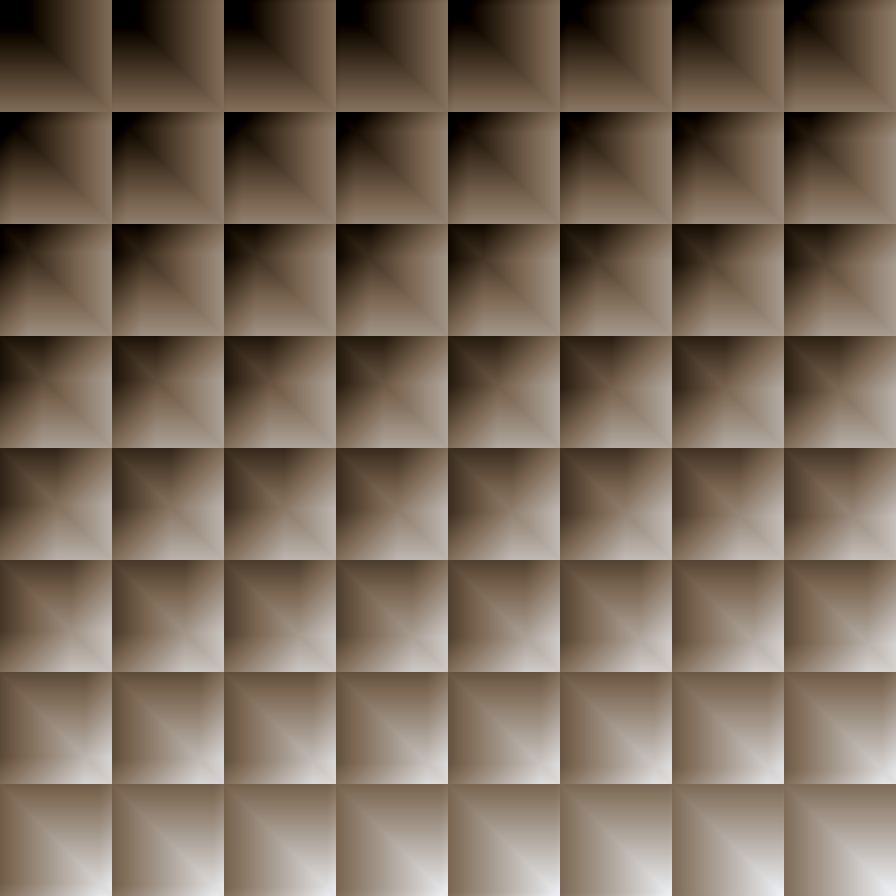
Write a Shadertoy shader that draws this pattern.

```glsl
// Sepia slices of a colour cube: an 8 x 8 grid of square tiles, each one a slice.
// Across and down a tile run two axes; the tile's index gives the third. Bicone
// lightness (max + min) / 2 makes the creases, and a two-part ramp tints them.

const float TILES = 8.0;                        // repeats across and down
const int SUBSAMPLES = 2;                       // per side, smooths tile seams

const float KNEE = 0.47;                        // lightness where the ramps meet
const vec3 BLACK_POINT = vec3(0.115, 0.137, 0.170);
const vec3 BROWN = vec3(0.469, 0.387, 0.304);
const vec3 HIGHLIGHT = vec3(0.945, 0.960, 0.980);

// Cube position for a canvas point, with p in 0..1 and its origin at the top left
vec3 cubeSlice(vec2 p, float tiles) {
    vec2 grid = clamp(p, 0.0, 0.99999) * tiles;
    vec2 cell = floor(grid);
    float slice = (cell.x + cell.y * tiles) / (tiles * tiles - 1.0);
    return vec3(fract(grid), slice);
}

// Midpoint between the largest and smallest component
float biconeLightness(vec3 c) {
    float high = max(c.x, max(c.y, c.z));
    float low = min(c.x, min(c.y, c.z));
    return 0.5 * (high + low);
}

// Clipped black to brown, then brown to pale grey
vec3 sepiaRamp(float lightness, vec3 brown, vec3 highlight) {
    vec3 shadow = brown * clamp((lightness - BLACK_POINT) / (KNEE - BLACK_POINT), 0.0, 1.0);
    float lift = clamp((lightness - KNEE) / (1.0 - KNEE), 0.0, 1.0);
    return shadow + (highlight - brown) * lift;
}

vec3 shade(vec2 p) {
    return sepiaRamp(biconeLightness(cubeSlice(p, TILES)), BROWN, HIGHLIGHT);
}

void mainImage(out vec4 fragColor, in vec2 fragCoord) {
    vec3 total = vec3(0.0);

    // Average a small grid of points inside the pixel
    for (int j = 0; j < SUBSAMPLES; j++) {
        for (int i = 0; i < SUBSAMPLES; i++) {
            vec2 offset = (vec2(i, j) + 0.5) / float(SUBSAMPLES) - 0.5;
            vec2 p = (fragCoord + offset) / iResolution.xy;
            total += shade(vec2(p.x, 1.0 - p.y));
        }
    }

    fragColor = vec4(total / float(SUBSAMPLES * SUBSAMPLES), 1.0);
}
```
